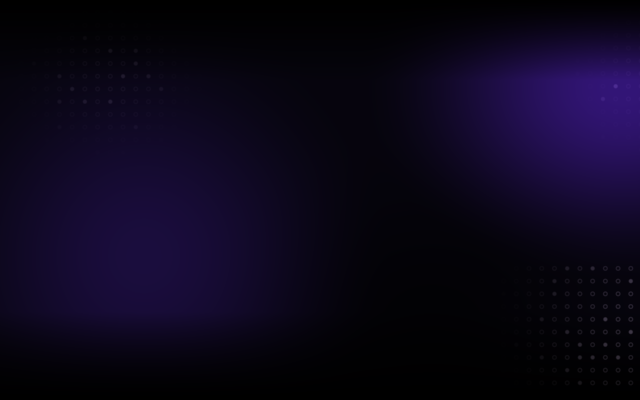
This background is drawn by a WebGL 1 fragment shader. Its source:

```glsl
precision highp float;
// Dark backdrop with two violet glows, shaded top and bottom, and faint dot grids.

uniform vec2 u_resolution;

float hash(vec2 p) {
  return fract(sin(dot(p, vec2(127.1, 311.7))) * 43758.5453);
}

// Soft elliptical light: 1 at the centre, 0 at the radius
float glow(vec2 p, vec2 center, vec2 radius) {
  return 1.0 - smoothstep(0.0, 1.0, length((p - center) / radius));
}

// Grid of small rings, some of them filled, fading out from a centre
float dotGrid(vec2 p, vec2 origin, vec2 center, vec2 radius, float ringLight) {
  const float pitch = 0.0318;
  vec2 cell = floor((p - origin) / pitch + 0.5);
  vec2 dotCenter = origin + cell * pitch;
  float d = length(p - dotCenter);
  float aa = 1.0 / u_resolution.y;

  float disc = 1.0 - smoothstep(0.005 - aa, 0.005 + aa, d);
  float ring = 1.0 - smoothstep(0.0, 0.001 + aa, abs(d - 0.0045));
  float filled = step(0.86, hash(cell + origin * 10.0));
  float light = mix(ring * ringLight, disc, filled);
  return light * glow(dotCenter, center, radius);
}

void main() {
  // Canvas space: x runs 0 to 1.6, y runs 0 to 1
  vec2 p = gl_FragCoord.xy / u_resolution * vec2(1.6, 1.0);

  // Night base, deeper toward the lower middle
  vec3 color = vec3(0.023, 0.017, 0.050);
  color *= 1.0 - 0.65 * glow(p, vec2(1.08, 0.18), vec2(0.6, 0.5));

  // Violet glows at the left and upper right
  color += vec3(0.080, 0.034, 0.190) * glow(p, vec2(0.36, 0.36), vec2(0.62, 0.64));
  color += vec3(0.175, 0.065, 0.415) * glow(p, vec2(1.56, 0.78), vec2(0.67, 0.50));

  // Shade along the top and bottom edges
  color *= pow(clamp((1.0 - p.y) / 0.20, 0.0, 1.0), 1.2);
  color *= pow(clamp(p.y / 0.22, 0.0, 1.0), 1.4);

  // Dot grids: upper left, upper right, lower right
  float dots = 0.10 * dotGrid(p, vec2(0.244, 0.714), vec2(0.27, 0.79), vec2(0.26, 0.20), 0.35);
  dots += 0.17 * dotGrid(p, vec2(1.571, 0.848), vec2(1.62, 0.80), vec2(0.20, 0.21), 0.15);

  // The lower grid ends sharply at its top row
  float lower = dotGrid(p, vec2(1.577, 0.329), vec2(1.58, 0.21), vec2(0.36, 0.38), 0.55);
  dots += 0.24 * lower * step(p.y, 0.345) * step(0.03, p.y);
  color += dots * vec3(0.95, 0.85, 1.0);

  gl_FragColor = vec4(color, 1.0);
}
```
